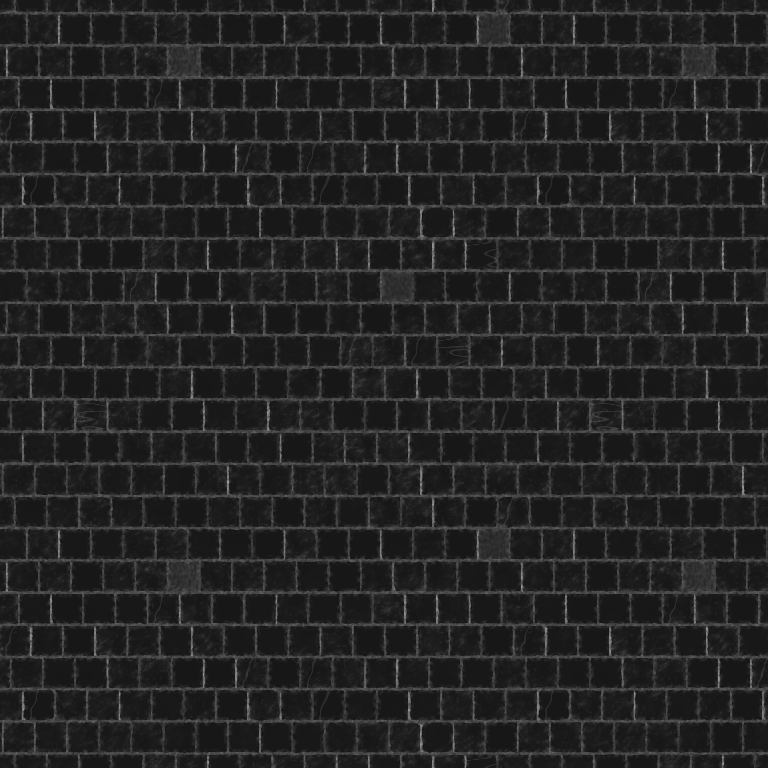
Reproduce this texture procedurally as a WebGL 2 fragment shader.

```glsl
#version 300 es
precision highp float;
// Dark staggered stone blocks with thin grainy joints, cloudy slate faces and worn edges.
uniform vec2 u_resolution;
out vec4 fragColor;

const float BLOCKS = 23.86;        // blocks across the canvas
const float PERIOD = 16.0;         // blocks before the variation repeats
const float ROW_SHIFT = 0.375;     // sideways step from row to row
const vec2 ORIGIN = vec2(0.06, 0.42);
const vec2 GAP = vec2(0.062, 0.08);
const vec3 STONE = vec3(0.092);
const vec3 GREY_STONE = vec3(0.175);
const vec3 JOINT = vec3(0.285);
const vec3 BRIGHT_JOINT = vec3(0.46);

float hash(vec2 p) {
  vec3 a = fract(p.xyx * 0.1031);
  a += dot(a, a.yzx + 33.33);
  return fract((a.x + a.y) * a.z);
}

float cornerSlope(vec2 cell, vec2 offset) {
  float angle = 6.2832 * hash(cell);
  return dot(vec2(cos(angle), sin(angle)), offset);
}

// Gradient noise, roughly -0.7 to 0.7
float noise(vec2 p) {
  vec2 i = floor(p), f = fract(p);
  vec2 w = f * f * f * (f * (f * 6.0 - 15.0) + 10.0);
  vec2 e = vec2(1.0, 0.0);
  float low = mix(cornerSlope(i, f), cornerSlope(i + e, f - e), w.x);
  float high = mix(cornerSlope(i + e.yx, f - e.yx), cornerSlope(i + 1.0, f - 1.0), w.x);
  return mix(low, high, w.y);
}

float fbm(vec2 p) {
  float sum = 0.0, gain = 0.6;
  for (int k = 0; k < 4; k++) {
    sum += gain * noise(p);
    p = p * 2.0 + 17.3;
    gain *= 0.6;
  }
  return sum;
}

float roundedBox(vec2 p, vec2 halfSize, float radius) {
  vec2 d = abs(p) - halfSize + radius;
  return length(max(d, 0.0)) + min(max(d.x, d.y), 0.0) - radius;
}

// Signed distance to a block with ragged, slightly uneven sides
float blockShape(vec2 p, vec2 id, vec2 seed) {
  float worn = step(0.95, hash(id + 41.0));
  float radius = mix(0.035, 0.15, worn);
  float wobble = noise(p * 4.0 + seed) * mix(0.03, 0.05, worn);
  float ragged = noise(p * 13.0 + seed) * 0.025;
  return roundedBox(p - 0.4 * GAP, 0.5 - 0.5 * GAP, radius) + wobble + ragged;
}

// Stone face: cloudy slanted streaks, fine specks, rare veins and cracks
vec3 stoneFace(vec2 p, vec2 id, vec2 seed, float d) {
  float rough = smoothstep(0.1, 1.0, hash(id + 7.0));
  float grey = step(0.97, hash(id + 19.0));
  float veined = step(0.985, hash(id + 53.0));
  float cracked = step(0.96, hash(id + 67.0));

  vec2 slant = vec2(p.x * 0.8 + p.y * 0.6, p.y * 0.8 - p.x * 0.6);
  float cloud = smoothstep(-0.3, 0.5, fbm(p * 1.6 + seed + 9.0));
  float streak = smoothstep(-0.1, 0.6, fbm(slant * vec2(2.5, 5.5) + seed));
  float speck = smoothstep(0.25, 0.55, noise(p * 8.0 + seed + 31.0));
  float wear = smoothstep(-0.14, 0.0, d) * smoothstep(-0.25, 0.4, noise(p * 6.0 + seed));

  float contour = abs(noise(p * vec2(1.0, 3.5) + seed) - 0.08);
  float vein = veined * (1.0 - smoothstep(0.02, 0.09, contour));
  float bend = 0.12 * noise(p * 3.0 + seed);
  float crack = cracked * (1.0 - smoothstep(0.01, 0.04, abs(p.x - 0.3 * p.y + 0.15 + bend)));

  vec3 color = mix(STONE, GREY_STONE, grey);
  color += rough * (0.035 * cloud + 0.16 * streak * cloud) * (1.0 - 0.5 * grey);
  color += 0.05 * speck * rough + 0.1 * wear;
  color += 0.09 * vein + 0.08 * crack;
  return color + grey * 0.06 * noise(p * vec2(11.0, 7.0) + seed);
}

// Joint: grainy grey, brighter along the left side of some blocks
vec3 jointColor(vec2 p, vec2 wall, vec2 id) {
  float grain = noise(wall * vec2(5.0, 7.0)) + noise(wall * 13.0);
  float side = 1.0 - smoothstep(-0.42, -0.38, p.x);
  float inner = 1.0 - smoothstep(0.4, 0.46, abs(p.y));
  float strength = hash(id + 83.0);
  float bright = side * inner * smoothstep(0.7, 0.95, strength);
  vec3 color = JOINT * mix(1.0, mix(0.75, 1.2, strength), side * inner);
  return mix(color, BRIGHT_JOINT, bright) * (1.0 + 0.4 * grain);
}

void main() {
  vec2 wall = gl_FragCoord.xy / u_resolution.y * BLOCKS;
  float pixel = BLOCKS / u_resolution.y;

  // Staggered grid of blocks
  vec2 grid = wall - vec2(0.0, ORIGIN.y);
  grid.x -= fract(ORIGIN.x - ROW_SHIFT * floor(grid.y));
  vec2 id = mod(floor(grid), PERIOD);
  vec2 local = fract(grid) - 0.5;
  vec2 seed = 40.0 * vec2(hash(id + 3.0), hash(id + 11.0));

  float d = blockShape(local, id, seed);
  float cover = smoothstep(-0.7 * pixel, 0.7 * pixel, d);
  vec3 color = mix(stoneFace(local, id, seed, d), jointColor(local, wall, id), cover);
  fragColor = vec4(color, 1.0);
}
```
